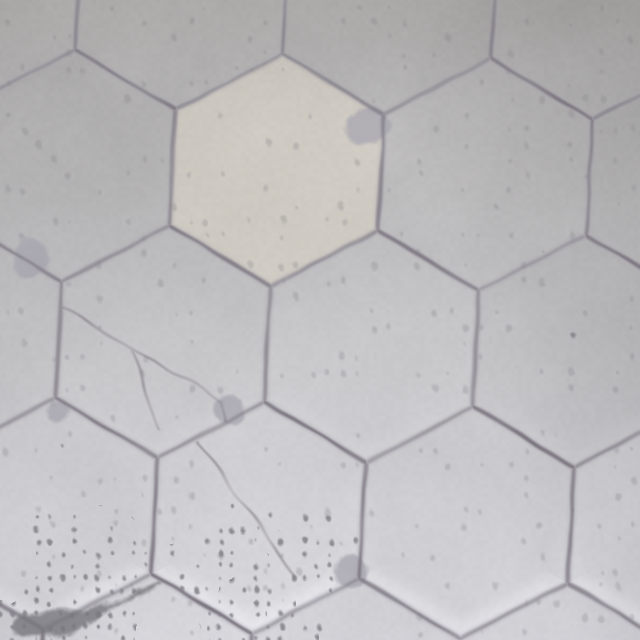
Give the GLSL for this texture, as a WebGL 2 fragment shader.

```glsl
#version 300 es
precision highp float;
// Worn pale hexagonal floor tiles, three across, with thin mauve joints.
// A slightly sheared hex lattice gives tile and joint ids; hashes and noise
// vary them, then pits, cracks and mortar chips are laid on top.

#define LATTICE mat2(0.3257, -0.0072, 0.0166, 0.3140)
#define ORIGIN vec2(0.4323, 0.7344)
#define JOINT_HALF_WIDTH 0.0085
#define JOINT_WOBBLE 0.010
#define TILE_VARIATION 0.022
#define PIT_GRID 42.0
#define JOINT_COLOR vec3(0.49, 0.465, 0.505)
#define MORTAR_COLOR vec3(0.64, 0.635, 0.675)
#define PIT_COLOR vec3(0.49, 0.485, 0.51)
#define CREAM_COLOR vec3(0.805, 0.785, 0.755)

uniform vec2 u_resolution;
out vec4 fragColor;

float hash(vec2 p) {
  vec3 q = fract(vec3(p.xyx) * 0.1031);
  q += dot(q, q.yzx + 33.33);
  return fract((q.x + q.y) * q.z);
}

float noise(vec2 p) {
  vec2 i = floor(p), f = fract(p);
  f = f * f * (3.0 - 2.0 * f);
  return mix(mix(hash(i), hash(i + vec2(1, 0)), f.x),
             mix(hash(i + vec2(0, 1)), hash(i + vec2(1, 1)), f.x), f.y);
}

float fbm(vec2 p) {
  float sum = 0.0, amp = 0.5;
  for (int i = 0; i < 4; i++) {
    sum += amp * noise(p);
    p = p * 2.03 + 17.0;
    amp *= 0.5;
  }
  return sum / 0.9375;
}

float segment(vec2 p, vec2 a, vec2 b) {
  vec2 pa = p - a, ba = b - a;
  return length(pa - ba * clamp(dot(pa, ba) / dot(ba, ba), 0.0, 1.0));
}

// Coverage of a soft stroke or disc from its distance and half width
float cover(float d, float w, float soft) {
  return 1.0 - smoothstep(w - soft, w + soft, d);
}

// Centre of the nearest cell in a unit hexagonal lattice
vec2 hexCenter(vec2 q) {
  vec2 s = vec2(1.0, sqrt(3.0));
  vec2 a = s * floor(q / s + 0.5), b = s * (floor(q / s) + 0.5);
  return length(q - a) < length(q - b) ? a : b;
}

// Small irregular pits, one at most per grid cell
float pits(vec2 p, float grid, float density, float soft) {
  vec2 g = p * grid, id = floor(g);
  vec2 c = 0.35 + 0.3 * vec2(hash(id + 3.1), hash(id + 8.7));
  vec2 d = (fract(g) - c) * mat2(1.0, 0.35, -0.35, 0.75);
  float r = mix(0.07, 0.22, hash(id + 21.0)) + 0.12 * (noise(g * 4.0) - 0.5);
  return step(hash(id + 40.0), density) * cover(length(d), r, 0.06 + soft * grid);
}

void main() {
  vec2 p = gl_FragCoord.xy / u_resolution.y;
  float px = 1.0 / u_resolution.y;

  // Tile lattice with slightly uneven joints
  vec2 warp = vec2(noise(p * 26.0), noise(p * 26.0 + 50.0)) - 0.5;
  vec2 q = inverse(LATTICE) * (p - ORIGIN) + JOINT_WOBBLE * warp;
  vec2 center = hexCenter(q), local = q - center, normal = vec2(1, 0);
  float reach = -1.0;
  for (int i = 0; i < 6; i++) {
    float a = radians(60.0 * float(i));
    vec2 n = vec2(cos(a), sin(a));
    if (dot(local, n) > reach) { reach = dot(local, n); normal = n; }
  }
  float edge = 0.5 - reach;
  vec2 tileId = floor(center * vec2(2.0, 1.1547) + 0.5);
  vec2 jointId = floor((2.0 * center + normal) * vec2(2.0, 1.1547) + 0.5);
  bool cream = length(center) < 0.1;

  // Light falling off toward the top and the upper right
  float cloud = fbm(p * 5.0) - 0.5, grain = noise(p * 150.0) - 0.5;
  float light = 0.838 - 0.155 * p.y - 0.05 * smoothstep(0.55, 1.0, p.x) * p.y;
  light -= 0.03 * pow(abs(2.0 * p.x - 1.0), 3.0);
  light += TILE_VARIATION * (hash(tileId + 61.0) - 0.5) + 0.065 * cloud;
  vec3 coolTint = mix(vec3(-0.002, -0.004, 0.018), vec3(0.006, 0.0, -0.003), p.y);
  vec3 col = light + coolTint;
  if (cream) col = CREAM_COLOR + 0.05 * cloud - 0.02 * local.y;
  float lowEdge = smoothstep(0.1, -0.2, normal.y) * smoothstep(0.5, 0.0, p.y);
  col += 0.05 * lowEdge * smoothstep(0.13, 0.02, edge);
  col += 0.016 * grain;

  // Pits: sparse and faint everywhere, dense and dark at lower left
  float worn = smoothstep(0.24, 0.13, p.y) * smoothstep(0.60, 0.40, p.x);
  worn *= smoothstep(0.40, 0.60, noise(p * 8.0 + 4.0) + 0.12);
  col = mix(col, PIT_COLOR, 0.26 * pits(p, PIT_GRID, 0.16, px));
  col = mix(col, PIT_COLOR, 0.8 * pits(p + 0.37, PIT_GRID * 1.25, 0.65 * worn, px));

  // Mortar chips beside joints, ragged by noise
  const vec3 CHIPS[5] = vec3[5](vec3(0.575, 0.805, 0.032), vec3(0.545, 0.108, 0.028),
    vec3(0.05, 0.595, 0.030), vec3(0.362, 0.362, 0.024), vec3(0.09, 0.358, 0.018));
  float ragged = 0.022 * (fbm(p * 30.0) - 0.5), chip = 0.0;
  for (int i = 0; i < 5; i++)
    chip = max(chip, cover(length(p - CHIPS[i].xy) + ragged, CHIPS[i].z, 0.003 + px));
  col = mix(col, MORTAR_COLOR + 0.05 * cloud, 0.75 * chip);

  // Joints: those falling to the right are darkest, each one varies
  float falling = smoothstep(0.2, 0.4, normal.x * normal.y);
  float rising = smoothstep(0.2, 0.4, -normal.x * normal.y);
  float strength = 0.74 + 0.16 * falling - 0.20 * rising;
  strength *= mix(0.72, 1.1, hash(jointId + 90.0)) * mix(0.75, 1.15, noise(p * 18.0));
  float halfWidth = JOINT_HALF_WIDTH * mix(0.75, 1.3, noise(p * 22.0 + 9.0));
  col = mix(col, MORTAR_COLOR, 0.35 * cover(edge, 0.018, 0.014));
  col = mix(col, JOINT_COLOR, min(strength, 1.0) * cover(edge, halfWidth, 0.005 + 3.0 * px));

  // Hairline cracks and the broken joint at lower left
  vec2 w = p + 0.008 * warp;
  float crack = min(segment(w, vec2(0.10, 0.518), vec2(0.345, 0.375)),
                    segment(w, vec2(0.345, 0.375), vec2(0.35, 0.345)));
  crack = min(crack, segment(w, vec2(0.312, 0.31), vec2(0.462, 0.10)));
  crack = min(crack, segment(w, vec2(0.208, 0.453), vec2(0.247, 0.33)));
  col = mix(col, JOINT_COLOR, 0.5 * noise(p * 30.0 + 2.0) * cover(crack, 0.002, 0.0015 + px)
                              + 0.2 * cover(crack, 0.002, 0.0015 + px));
  float gap = min(segment(w, vec2(0.04, 0.02), vec2(0.14, 0.035)),
                  segment(w, vec2(0.14, 0.035), vec2(0.247, 0.088)));
  float gapWidth = mix(0.020, 0.004, smoothstep(0.08, 0.20, p.x));
  col = mix(col, PIT_COLOR * 0.95, 0.8 * cover(gap + ragged, gapWidth, 0.004 + px));

  fragColor = vec4(clamp(col, 0.0, 1.0), 1.0);
}
```
